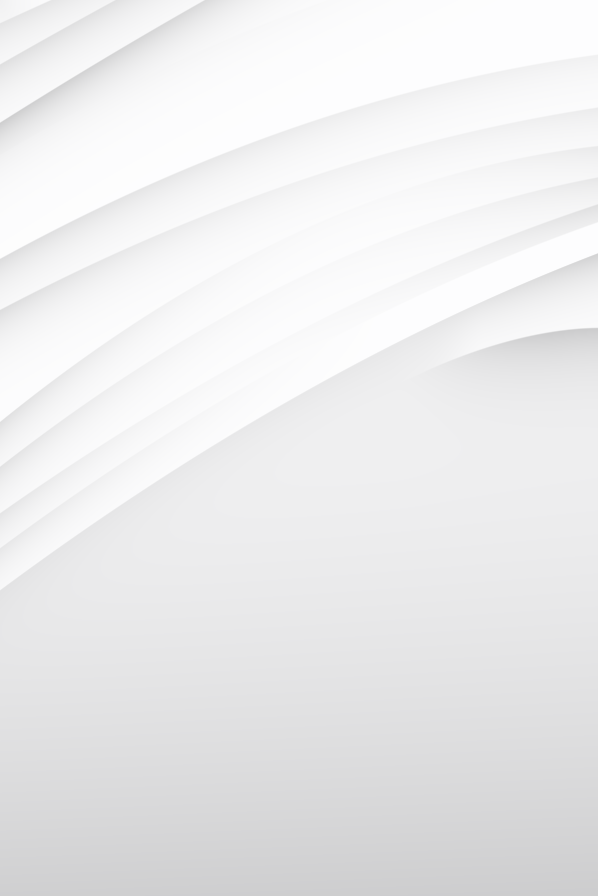
This background is drawn by a Shadertoy shader. Its source:

```glsl
#define PAPER vec3(0.992, 0.992, 0.995)
#define FLOOR_LIGHT vec3(0.948, 0.948, 0.952)
#define FLOOR_DARK vec3(0.812, 0.812, 0.817)
#define FOLD_FALLOFF 0.030
#define FLOOR_SHADOW 0.035
#define BLADE_SHADOW 0.14
#define BLADE_TIP 0.69
#define FOLDS 11

// Fold heights measured down from the top: left end, right end, bow
const vec3 FOLD_CURVE[FOLDS] = vec3[](
    vec3(0.026, -0.250, -0.030), vec3(0.072, -0.260, -0.050),
    vec3(0.137, -0.220, -0.065), vec3(0.173, -0.077, -0.145),
    vec3(0.289,  0.061, -0.138), vec3(0.346,  0.120, -0.125),
    vec3(0.471,  0.163, -0.234), vec3(0.521,  0.198, -0.198),
    vec3(0.573,  0.228, -0.125), vec3(0.612,  0.248, -0.130),
    vec3(0.659,  0.283, -0.120));

// Shadow depth under each fold: left, middle, right
const vec3 FOLD_SHADE[FOLDS] = vec3[](
    vec3(0.10, 0.08, 0.05), vec3(0.12, 0.10, 0.05),
    vec3(0.19, 0.12, 0.05), vec3(0.05, 0.02, 0.00),
    vec3(0.13, 0.07, 0.05), vec3(0.13, 0.05, 0.07),
    vec3(0.12, 0.02, 0.08), vec3(0.11, 0.02, 0.09),
    vec3(0.10, 0.02, 0.12), vec3(0.09, 0.01, 0.00),
    vec3(0.05, 0.03, 0.17));

float foldHeight(vec3 curve, float x) {
    return mix(curve.x, curve.y, x) + curve.z * x * (1.0 - x);
}

// Parabola through the left, middle and right values
float acrossWidth(vec3 ends, float x) {
    float bulge = 4.0 * ends.y - 2.0 * (ends.x + ends.z);
    return max(0.0, mix(ends.x, ends.z, x) + bulge * x * (1.0 - x));
}

float fadeBelow(float depth, float falloff) {
    return exp(-max(depth, 0.0) / falloff);
}

float bladeHeight(float x) {
    return 0.366 + 0.055 * pow((1.0 - x) / (1.0 - BLADE_TIP), 1.8);
}

// Graded floor with the soft shadow cast by the lowest fold
vec3 floorColor(vec2 p, float depth) {
    float fall = pow(clamp((p.y - 0.45) / 0.55, 0.0, 1.0), 1.7);
    vec3 color = mix(FLOOR_LIGHT, FLOOR_DARK, fall) - 0.010 * p.x;
    return color - FLOOR_SHADOW * fadeBelow(depth, FOLD_FALLOFF);
}

void mainImage(out vec4 fragColor, in vec2 fragCoord) {
    vec2 p = fragCoord / iResolution.xy;
    p.y = 1.0 - p.y;
    float soft = 1.0 / iResolution.y;

    // Stacked paper folds, each one covering what lies above
    vec3 color = PAPER - 0.05 * fadeBelow(length(p), 0.05);
    float depth = 0.0;
    float cover = 0.0;
    vec3 blade = PAPER;
    for (int i = 0; i < FOLDS; i++) {
        depth = p.y - foldHeight(FOLD_CURVE[i], p.x);
        cover = smoothstep(-soft, soft, depth);
        float shade = acrossWidth(FOLD_SHADE[i], p.x);
        blade = PAPER - shade * fadeBelow(depth, FOLD_FALLOFF);
        color = mix(color, blade, cover);
    }

    // Floor, then the curved blade at the right
    vec3 ground = floorColor(p, depth);
    float bladeDepth = p.y - bladeHeight(p.x);
    float bladeFade = smoothstep(BLADE_TIP - 0.03, 0.95, p.x);
    ground -= BLADE_SHADOW * bladeFade * fadeBelow(bladeDepth, 0.035);
    float above = 1.0 - smoothstep(-soft, soft, bladeDepth);
    float presence = smoothstep(BLADE_TIP - 0.04, BLADE_TIP + 0.12, p.x);
    ground = mix(ground, blade, above * presence);
    color = mix(color, ground, cover);

    fragColor = vec4(clamp(color, 0.0, 1.0), 1.0);
}
```
